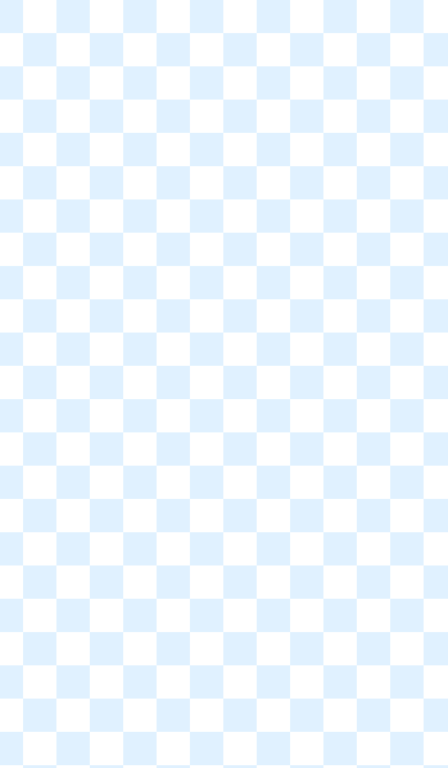
Write a WebGL 2 fragment shader that draws this pattern.

```glsl
#version 300 es
precision highp float;

uniform vec2 u_resolution;
out vec4 fragColor;

const vec3 WHITE = vec3(1.0);
const vec3 PALE_BLUE = vec3(0.878, 0.947, 1.0);
const vec2 CELL_SIZE = vec2(0.0745, 0.04333);   // fraction of canvas width, height
const vec2 GRID_OFFSET = vec2(0.0515, 0.0037);  // lower left corner of the first full cell
const float EDGE_PIXELS = 1.2;                  // width of the smoothed edge

// Square wave of period 2 per axis: +1 on even cells, -1 on odd cells
vec2 alternate(vec2 cell, vec2 edgeWidth) {
    vec2 edgeDistance = abs(mod(cell - 0.5, 2.0) - 1.0) - 0.5;
    return clamp(2.0 * edgeDistance / edgeWidth, -1.0, 1.0);
}

void main() {
    vec2 uv = gl_FragCoord.xy / u_resolution;
    vec2 cell = (uv - GRID_OFFSET) / CELL_SIZE;
    vec2 edgeWidth = EDGE_PIXELS / (u_resolution * CELL_SIZE);

    // The product of both waves gives the checkerboard
    vec2 wave = alternate(cell, edgeWidth);
    float whiteness = 0.5 + 0.5 * wave.x * wave.y;
    fragColor = vec4(mix(PALE_BLUE, WHITE, whiteness), 1.0);
}
```
